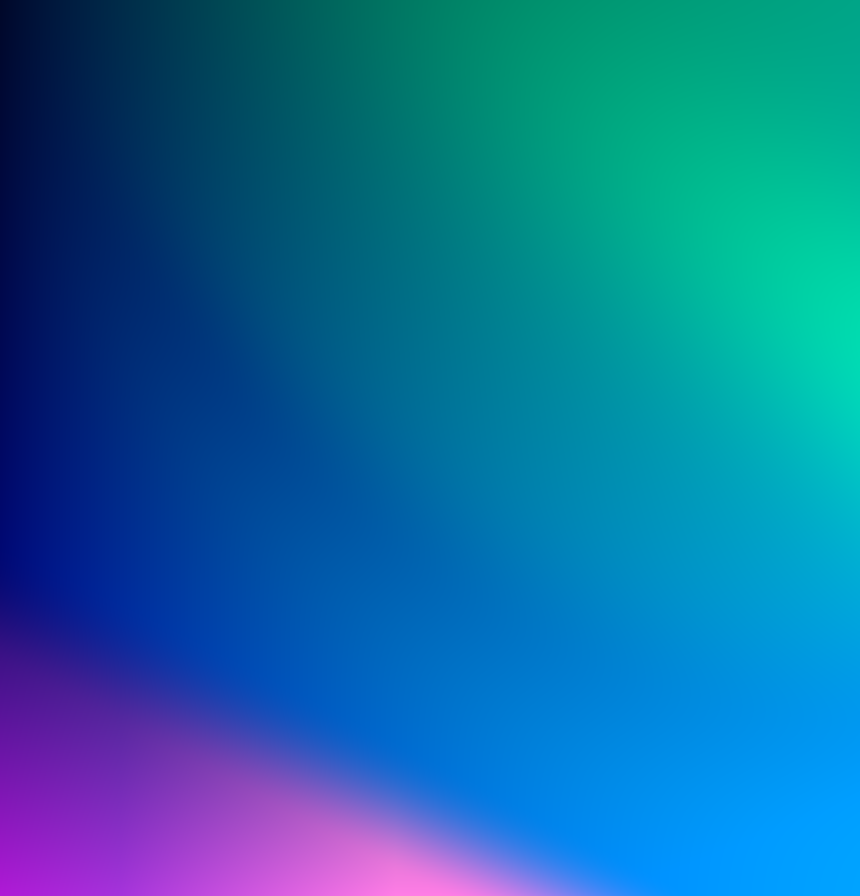
Reproduce this background procedurally as a WebGL 1 fragment shader.

```glsl
precision highp float;

uniform vec2 u_resolution;

// Soft band, one at the centre and fading on both sides
float softBand(float dist, float width) {
    float t = dist / width;
    return exp(-t * t);
}

// Sea of navy, azure and teal: green grows rightward, blue downward
vec3 seaGradient(vec2 p) {
    float green = 0.03 + 1.04 * p.x - 0.43 * p.x * p.x;
    float blue = 0.92 - 0.75 * p.y + 0.2 * p.y * p.y;
    float leftShade = 0.1 * exp(-p.x / 0.07);
    blue += 0.27 * (p.x - 0.41) - leftShade;
    return vec3(0.0, green, blue);
}

// Emerald ridge that brightens toward the right edge
float emeraldRidge(vec2 p) {
    float crest = 0.92 - 0.65 * (p.x - 0.54);
    return 0.22 * p.x * p.x * softBand(p.y - crest, 0.2);
}

// Curved crease between the teal and azure sheets
float creaseShade(vec2 p) {
    float away = 1.0 - p.x;
    float crease = 0.2 + 0.7 * away * away;
    return 0.045 * smoothstep(0.0, 0.3, p.x) * softBand(p.y - crease, 0.1);
}

// Violet to pink sheet, darkening as it rises
vec3 orchidGradient(vec2 p) {
    vec3 violet = vec3(0.69, 0.10, 0.84);
    vec3 orchid = vec3(0.65, 0.20, 0.86);
    vec3 pink = vec3(1.00, 0.49, 0.90);
    vec3 color = mix(violet, orchid, clamp(p.x / 0.14, 0.0, 1.0));
    color = mix(color, pink, clamp((p.x - 0.14) / 0.32, 0.0, 1.0));
    return color * max(1.0 - p.y * vec3(2.45, 1.2, 1.4), 0.0);
}

// Feathered diagonal coverage of the lower left corner
float orchidCover(vec2 p) {
    float depth = 0.335 - 0.5 * p.x - p.y;
    return smoothstep(-0.07, 0.08, depth);
}

void main() {
    vec2 p = gl_FragCoord.xy / u_resolution;

    vec3 color = seaGradient(p);
    color.g += emeraldRidge(p) - creaseShade(p);
    color = clamp(color, 0.0, 1.0);
    color = mix(color, orchidGradient(p), orchidCover(p));

    gl_FragColor = vec4(color, 1.0);
}
```
